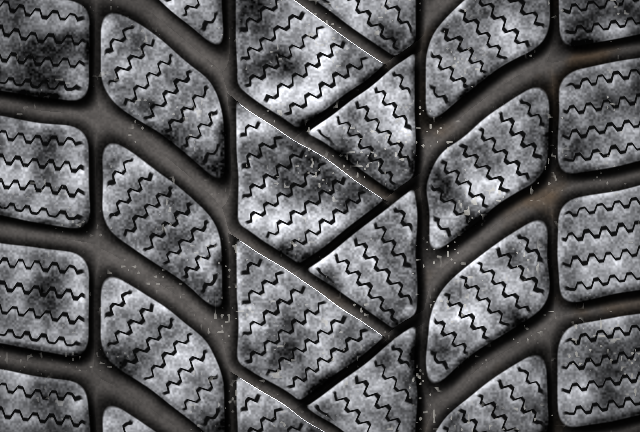
This texture is drawn by a Shadertoy shader. Its source:

```glsl
// Worn winter tyre tread: five columns of skewed rubber blocks, each repeated
// down the canvas with its own period, cut by wavy sipes and split by grooves.
// Blocks are distance fields; light from the upper left gives rims and shadows.

const vec2 CANVAS = vec2(7.68, 5.2);      // working units, y pointing down
const vec2 TO_LIGHT = vec2(-0.65, -0.76);
const vec3 RUBBER = vec3(0.98, 0.99, 1.02);
const vec3 MUD = vec3(0.40, 0.33, 0.26);

float hash(vec2 p) {
    vec3 q = fract(p.xyx * vec3(0.1031, 0.1030, 0.0973));
    q += dot(q, q.yzx + 33.33);
    return fract((q.x + q.y) * q.z);
}

float noise(vec2 p) {
    vec2 i = floor(p), f = fract(p);
    f = f * f * (3.0 - 2.0 * f);
    return mix(mix(hash(i), hash(i + vec2(1, 0)), f.x),
               mix(hash(i + vec2(0, 1)), hash(i + vec2(1, 1)), f.x), f.y);
}

float fbm(vec2 p) {
    float sum = 0.0, gain = 0.5;
    for (int i = 0; i < 4; i++) {
        sum += gain * noise(p);
        p = mat2(1.6, 1.2, -1.2, 1.6) * p + 7.3;
        gain *= 0.5;
    }
    return sum / 0.9375;
}

float smoothMax(float a, float b, float k) {
    float h = max(k - abs(a - b), 0.0) / k;
    return max(a, b) + 0.25 * h * h * k;
}

// Every block is vec4(signed distance, local y, sipe angle, seed).
vec4 nearer(vec4 a, vec4 b) { return a.x < b.x ? a : b; }

// Column of bowed, slanted blocks between two x limits.
vec4 column(vec2 p, vec2 span, float y0, float slope, float bow,
            float period, float tall, float angle) {
    float mid = 0.5 * (span.x + span.y), wide = 0.5 * (span.y - span.x);
    float t = (p.x - mid) / wide;
    float v = p.y - y0 - slope * (p.x - mid) + bow * (1.0 - t * t);
    float id = floor(v / period + 0.5);
    float across = (abs(v - id * period) - tall) * inversesqrt(1.0 + slope * slope);
    float d = smoothMax(across, abs(p.x - mid) - wide, 0.28);
    return vec4(d, p.y - id * period, angle, id + span.y * 7.0);
}

// Interlocked centre blocks between falling and rising diagonal cuts.
vec4 centre(vec2 p) {
    const float PERIOD = 1.65;
    float fall = 1.2 + 0.68 * (p.x - 2.83);
    float rise = 3.25 - 0.75 * (p.x - 3.5);
    float idA = floor((p.y - fall) / PERIOD), yA = p.y - idA * PERIOD;
    float idB = floor((p.y - rise) / PERIOD), yB = p.y - idB * PERIOD;
    float strip = max(fall - yA, yA - fall - PERIOD + 0.17) * 0.83;
    float a = smoothMax(smoothMax(strip, (yA - rise) * 0.8, 0.06), 2.84 - p.x, 0.08);
    float wedge = max(rise + 0.13 - yB, yB - rise - PERIOD) * 0.8;
    float b = smoothMax(wedge, (yB - fall - PERIOD + 0.17) * 0.83, 0.06);
    b = smoothMax(b, p.x - 4.99, 0.08);
    return nearer(vec4(a, yA, -0.644, idA + 3.0), vec4(b, yB, 0.85, idB + 17.0));
}

vec4 tread(vec2 p) {
    vec4 k = column(p, vec2(-1.0, 1.07), 2.0, 0.16, 0.0, 1.53, 0.61, 0.13);
    k = nearer(k, column(p, vec2(1.22, 2.68), 2.75, 0.74, 0.1, 1.58, 0.56, -0.8));
    k = nearer(k, centre(p));
    k = nearer(k, column(p, vec2(5.13, 6.58), 2.07, -0.72, 0.1, 1.6, 0.57, 0.8));
    return nearer(k, column(p, vec2(6.7, 8.7), 1.32, -0.2, 0.0, 1.53, 0.62, -0.17));
}

// Signed distance across the nearest sipe; the wave straightens near block edges.
float sipe(vec2 p, float angle, float inset) {
    const float SPACING = 0.29;
    float c = cos(angle), s = sin(angle);
    float along = c * p.x + s * p.y, across = c * p.y - s * p.x;
    float wave = clamp(1.5 * sin(along * 31.0), -1.0, 1.0);
    across += 0.042 * wave * smoothstep(0.04, 0.16, inset);
    return (fract(across / SPACING) - 0.5) * SPACING;
}

void mainImage(out vec4 fragColor, in vec2 fragCoord) {
    vec2 uv = fragCoord / iResolution.xy;
    vec2 p = vec2(uv.x, 1.0 - uv.y) * CANVAS;
    float px = CANVAS.y / iResolution.y;
    vec2 q = p + 0.05 * (vec2(noise(p * 2.3), noise(p * 2.3 + 40.0)) - 0.5);

    vec4 block = tread(q);
    float d = block.x;
    float facing = (tread(q + TO_LIGHT * 0.04).x - d) / 0.04;
    float shadow = smoothstep(0.05, -0.06, tread(q + TO_LIGHT * 0.13).x);
    float mottle = fbm(p * 2.6 + block.w), grain = noise(p * 38.0);

    // Groove floor: black beside the walls, muddier toward the right.
    float floorTone = 0.08 + 0.28 * smoothstep(0.0, 0.15, d) + 0.16 * (mottle - 0.5);
    floorTone = (floorTone + 0.06 * (grain - 0.5)) * (1.0 - 0.85 * shadow);
    float mud = smoothstep(0.45, 0.75, fbm(p * 1.7 + 9.0)) * smoothstep(2.0, 7.0, p.x);
    vec3 groove = floorTone * mix(RUBBER, MUD * 2.6, 0.25 + 0.6 * mud);

    // Block top: mottled rubber, lit rim, shaded far edge.
    float tone = 0.50 + 1.15 * (mottle - 0.5) + 0.22 * (grain - 0.5);
    tone += 0.06 * (hash(vec2(block.w, 4.0)) - 0.5);
    float rim = smoothstep(-0.09, -0.015, d);
    tone += rim * (facing > 0.0 ? 0.24 : 0.3) * facing;

    // Sipes: dark cut with a pale lower lip.
    float cut = sipe(vec2(q.x, block.y), block.z, -d);
    float inside = smoothstep(0.03, 0.07, -d);
    tone += 0.13 * inside * smoothstep(0.05, 0.0, abs(cut - 0.055));
    float thick = 0.014 + 0.014 * noise(p * 5.0);
    tone = mix(tone, 0.04, 0.95 * inside * smoothstep(px, -px, abs(cut) - thick));

    // Pale grit, denser on the right, and a soft vignette.
    vec3 color = mix(groove, max(tone, 0.02) * RUBBER, smoothstep(px, -px, d));
    float grit = smoothstep(0.80, 0.90, noise(p * 24.0 + 5.0)) * smoothstep(0.5, 0.7, fbm(p * 3.0 + 21.0));
    color = mix(color, vec3(0.82, 0.81, 0.78), grit * mix(0.3, 0.85, uv.x));
    vec2 off = uv - vec2(0.48, 0.54);
    fragColor = vec4(clamp(color * (1.08 - 0.75 * dot(off, off)), 0.0, 1.0), 1.0);
}
```
